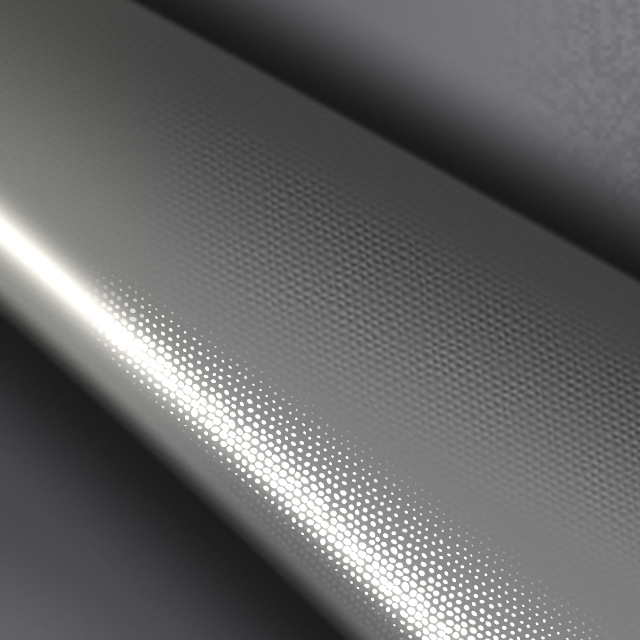
Write a WebGL 1 fragment shader that draws this texture.

```glsl
precision highp float;

uniform vec2 u_resolution;

float hash(vec2 p) {
    return fract(sin(dot(p, vec2(127.1, 311.7))) * 43758.5453);
}

float noise(vec2 p) {
    vec2 i = floor(p);
    vec2 f = fract(p);
    f = f * f * (3.0 - 2.0 * f);
    float low = mix(hash(i), hash(i + vec2(1.0, 0.0)), f.x);
    float high = mix(hash(i + vec2(0.0, 1.0)), hash(i + vec2(1.0, 1.0)), f.x);
    return mix(low, high, f.y);
}

float gauss(float x, float width) {
    float t = x / width;
    return exp(-t * t);
}

// Height of each boundary or ridge at a given x
float upperEdge(float x) {
    return 1.112 - 0.537 * x - 0.015 * x * x;
}

float lowerEdge(float x) {
    return 0.508 - 0.9 * x - 0.076 * x * x;
}

float ridgeLine(float x) {
    return 0.642 - 0.87 * x - 0.1 * x * x;
}

// Staggered woven grains; x is the soft height, y the random value of the cell
vec2 grains(vec2 p, float slope, vec2 cell) {
    vec2 dir = normalize(vec2(1.0, slope));
    vec2 q = vec2(dot(p, dir), dot(p, vec2(-dir.y, dir.x))) / cell;
    q += 0.35 * (vec2(noise(p * 55.0), noise(p * 55.0 + 19.0)) - 0.5);
    float row = floor(q.y);
    q.x += 0.5 * mod(row, 2.0);
    vec2 id = vec2(floor(q.x), row);
    vec2 jitter = 0.2 * (vec2(hash(id), hash(id + 7.3)) - 0.5);
    vec2 f = fract(q) - 0.5 - jitter;
    return vec2(exp(-dot(f, f) * 9.0), hash(id + 3.1));
}

vec3 upperSheet(vec2 p, float above) {
    float tone = mix(0.40, 0.48, smoothstep(0.25, 0.9, p.x));
    tone -= 0.07 * gauss(p.x - 1.0, 0.25) * gauss(p.y - 0.67, 0.16);
    tone = mix(0.10, tone, smoothstep(0.0, 0.19, above));
    float focus = smoothstep(0.7, 1.0, p.x) * smoothstep(0.06, 0.2, above);
    tone += 0.07 * focus * (noise(p * 120.0) - 0.5);
    return tone * vec3(0.99, 0.99, 1.02);
}

vec3 lowerSheet(vec2 p, float below) {
    float tone = mix(0.11, 0.29, smoothstep(0.0, 0.27, below));
    tone += 0.10 * smoothstep(0.2, 0.52, below) * (1.0 - smoothstep(0.0, 0.28, p.y));
    return tone * vec3(0.985, 0.99, 1.03);
}

vec3 rollBody(vec2 p, float depth, float rise) {
    // Broad shading across the curved surface
    float tone = mix(0.255, 0.485, smoothstep(0.03, 0.47, depth));
    tone += 0.035 * (1.0 - smoothstep(0.0, 0.35, p.x));

    // Underside below the bright ridge
    float side = clamp((p.y - lowerEdge(p.x)) / 0.135, 0.0, 1.0);
    float under = mix(0.53, 0.42, smoothstep(0.1, 0.5, p.x));
    under = mix(0.17, under, smoothstep(0.0, 0.4, side));
    tone = mix(under, tone, smoothstep(-0.045, 0.01, rise));

    // Raised weave, sharp only inside the focal band
    vec2 cell = vec2(0.0155, 0.0115);
    float relief = grains(p, -0.56, cell).x
                 - grains(p + vec2(0.002, 0.005), -0.56, cell).x;
    float focus = smoothstep(0.2, 0.48, p.x) * smoothstep(0.08, 0.2, depth)
                * (1.0 - smoothstep(0.29, 0.5, depth));
    float patchiness = 0.6 + 0.8 * noise(p * 28.0);
    tone += 0.085 * relief * (focus * patchiness + 0.08);

    // Fine mesh on the near underside
    float mesh = grains(p, -0.95, vec2(0.012, 0.010)).x - 0.35;
    tone += 0.06 * mesh * smoothstep(0.25, 0.45, p.x) * smoothstep(0.25, 0.5, side)
          * (1.0 - smoothstep(-0.03, 0.0, rise));
    return tone * mix(vec3(1.015, 1.01, 0.98), vec3(1.0, 1.0, 1.01),
                      smoothstep(0.0, 0.45, p.x));
}

// Continuous sheen breaking up into separate glints
float sheen(vec2 p, float rise) {
    float spread = rise > 0.0 ? 0.038 + 0.16 * p.x : 0.04;
    float glow = gauss(rise, spread);
    float breakup = smoothstep(0.1, 0.38, p.x);
    float smoothGlow = gauss(rise, 0.043) * mix(0.47, 0.14, breakup);
    smoothGlow += 0.13 * gauss(rise, 0.024) * (1.0 - breakup);

    vec2 grain = grains(p, -0.78, vec2(0.0145, 0.0115));
    float cutoff = 1.0 - 0.85 * glow + 0.22 * (grain.y - 0.5);
    float glint = smoothstep(cutoff - 0.18, cutoff + 0.25, grain.x);
    float strength = smoothstep(0.12, 0.28, p.x) * (0.4 + 0.35 * grain.y);
    return smoothGlow + 0.12 * glow * breakup + glint * strength * smoothstep(0.03, 0.3, glow);
}

void main() {
    vec2 p = gl_FragCoord.xy / u_resolution;
    float depth = upperEdge(p.x) - p.y;
    float rise = p.y - ridgeLine(p.x);
    float below = lowerEdge(p.x) - p.y;

    vec3 color = rollBody(p, depth, rise);
    color += sheen(p, rise) * vec3(1.0, 0.985, 0.93);

    // Neighbouring sheets with soft contact edges
    color = mix(color, lowerSheet(p, below), smoothstep(-0.008, 0.006, below));
    color = mix(color, upperSheet(p, -depth), smoothstep(-0.01, 0.008, -depth));
    color += 0.008 * (noise(p * 260.0) - 0.5);
    gl_FragColor = vec4(clamp(color, 0.0, 1.0), 1.0);
}
```
